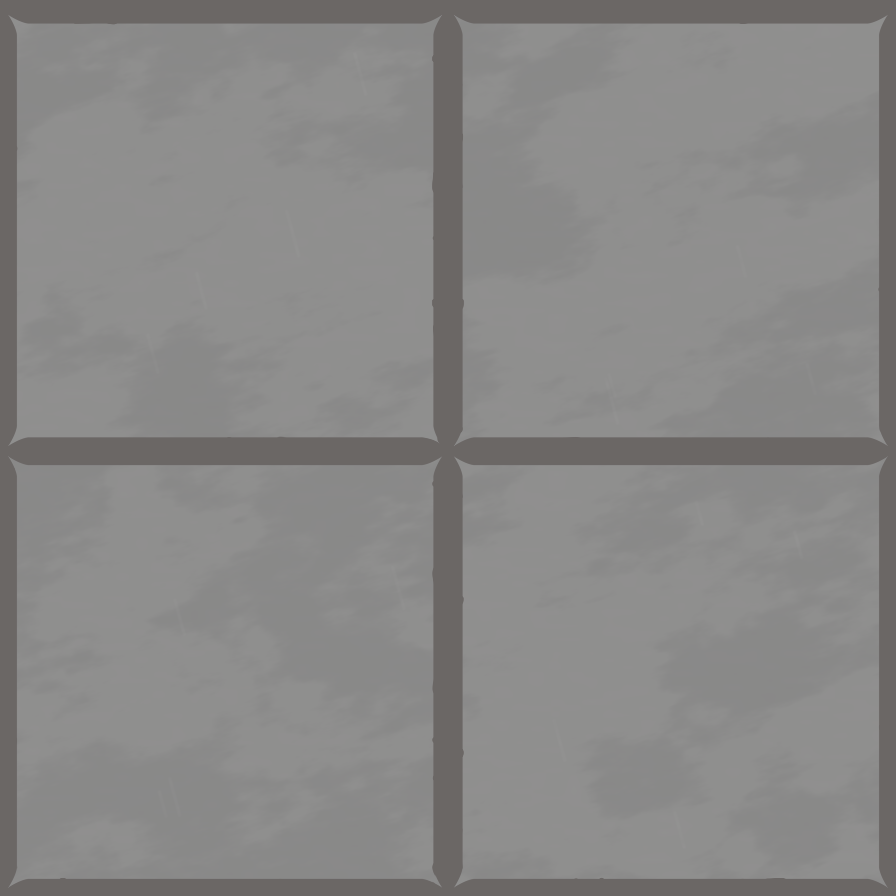
A Shadertoy shader for this pattern:

```glsl
// Four square stone tiles, two by two, set in flat dark grout.
// Each tile is a box whose sides flare into pointed corners; its face carries
// slanted brushed stains from layered noise and a few faint scratches.

float hash(vec2 p) {
    vec3 q = fract(vec3(p.xyx) * 0.1031);
    q += dot(q, q.yzx + 33.33);
    return fract((q.x + q.y) * q.z);
}

float noise(vec2 p) {
    vec2 i = floor(p), f = fract(p);
    f = f * f * (3.0 - 2.0 * f);
    return mix(mix(hash(i), hash(i + vec2(1, 0)), f.x),
               mix(hash(i + vec2(0, 1)), hash(i + vec2(1, 1)), f.x), f.y);
}

float fbm(vec2 p) {
    float sum = 0.0, amp = 0.5;
    for (int i = 0; i < 5; i++) {
        sum += amp * noise(p);
        p = p * 2.03 + 17.3;
        amp *= 0.5;
    }
    return sum;
}

// Outward bulge of a side, growing toward the corner tip
float flare(float along) {
    return 0.0095 * pow(clamp((along + 0.013) / 0.0225, 0.0, 1.0), 1.5);
}

float tileDistance(vec2 p) {
    vec2 q = abs(p) - vec2(0.2324, 0.2309);
    return max(q.x - flare(q.y), q.y - flare(q.x));
}

// Dark stains, stretched along a gentle upward slant
float stains(vec2 p, vec2 seed) {
    vec2 s = mat2(0.96, -0.28, 0.28, 0.96) * p;
    float broad = fbm(s * vec2(8.0, 12.0) + seed);
    float brushed = fbm(s * vec2(28.0, 85.0) + seed.yx);
    float tone = broad + 0.28 * (brushed - 0.5);
    return 0.65 * smoothstep(0.43, 0.55, tone) + 0.35 * smoothstep(0.5, 0.62, tone);
}

// Short, steep, pale strokes scattered over the face
float scratches(vec2 p, vec2 seed) {
    float mark = 0.0;
    for (int i = 0; i < 4; i++) {
        vec2 k = seed + float(i) * vec2(7.1, 3.7);
        vec2 center = (vec2(hash(k), hash(k + 19.0)) - 0.5) * 0.4;
        vec2 stroke = vec2(-0.26, 0.97) * mix(0.012, 0.028, hash(k + 41.0));
        vec2 d = p - center;
        float t = clamp(dot(d, stroke) / dot(stroke, stroke), -1.0, 1.0);
        float reach = length(d - stroke * t);
        mark += (1.0 - smoothstep(0.0005, 0.003, reach)) * (0.4 + 0.6 * noise(p * 160.0 + k));
    }
    return min(mark, 1.0);
}

void mainImage(out vec4 fragColor, in vec2 fragCoord) {
    vec2 uv = fragCoord / iResolution.xy;
    float pixel = 1.0 / min(iResolution.x, iResolution.y);

    // Tile index and position from the tile center
    vec2 spacing = vec2(0.4974, 0.4928);
    vec2 p = uv - vec2(0.5, 0.4964);
    vec2 id = clamp(floor(p / spacing), -1.0, 0.0);
    p -= (id + 0.5) * spacing;
    vec2 seed = (id + 2.0) * vec2(23.7, 41.3) + 5.0;

    // Stone face
    vec3 stone = mix(vec3(0.562, 0.561, 0.558), vec3(0.538, 0.537, 0.535), stains(p, seed));
    stone += 0.012 * scratches(p, seed);
    stone += 0.004 * (noise(p * vec2(50.0, 130.0) + seed) - 0.5);

    // Small nicks along the edges
    float nick = 0.0015 * smoothstep(0.82, 0.95, noise(p * 70.0 + seed));
    float inside = 1.0 - smoothstep(-0.7 * pixel, 0.7 * pixel, tileDistance(p) + nick);

    vec3 grout = vec3(0.420, 0.403, 0.398);
    fragColor = vec4(mix(grout, stone, inside), 1.0);
}
```
